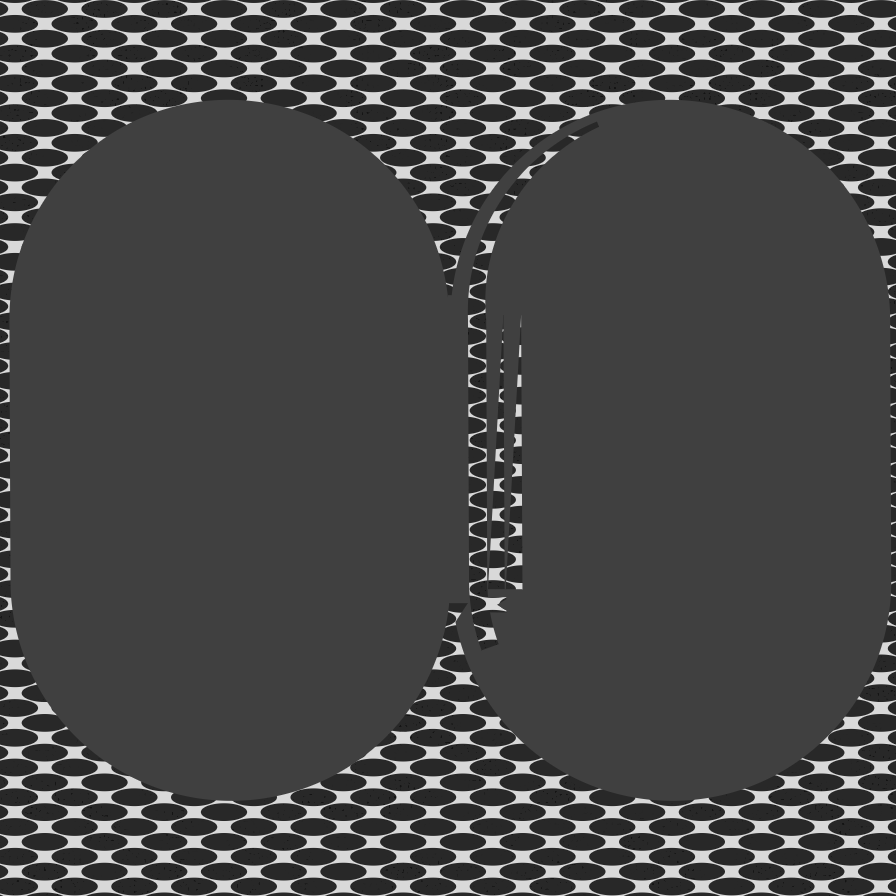
Reproduce this pattern procedurally as a WebGL 1 fragment shader.

```glsl
precision highp float;
// Two flat grey capsules over a staggered lattice of speckled dark ellipses.
// The capsules are distance fields; a curved slit, two spikes and small
// notches are carved from the right one so that the lattice shows through.
uniform vec2 u_resolution;

const vec3 PAPER = vec3(0.85);
const vec3 INK = vec3(0.155);
const vec3 GREY = vec3(0.25);

float coverage(float d) {
  return clamp(0.5 - d * u_resolution.y, 0.0, 1.0);
}

vec2 gradient(vec2 cell) {
  float h = fract(sin(dot(cell, vec2(127.1, 311.7))) * 43758.5);
  return vec2(cos(6.2832 * h), sin(6.2832 * h));
}

float gradientNoise(vec2 p) {
  vec2 i = floor(p), f = fract(p);
  vec2 u = f * f * (3.0 - 2.0 * f);
  vec2 e = vec2(1.0, 0.0);
  float low = mix(dot(gradient(i), f), dot(gradient(i + e), f - e), u.x);
  float high = mix(dot(gradient(i + e.yx), f - e.yx),
                   dot(gradient(i + 1.0), f - 1.0), u.x);
  return mix(low, high, u.y);
}

// Repeated ellipses, with the distance estimated from the field's slope
float ellipses(vec2 p) {
  vec2 period = vec2(1.0 / 15.0, 0.0332);
  vec2 radii = vec2(0.0258, 0.0099);
  vec2 q = (fract(p / period + 0.5) - 0.5) * period;
  float f = length(q / radii);
  return (f - 1.0) * f / (length(q / (radii * radii)) + 0.001);
}

// Offset from the straight spine of a capsule
vec2 spineOffset(vec2 p, float centerX) {
  vec2 q = p - vec2(centerX, 0.4974);
  q.x += q.y * 0.004;
  q.y -= clamp(q.y, -0.1458, 0.1458);
  return q;
}

// Slit that follows the left rim and narrows as it climbs
float rimSlit(vec2 q) {
  float r = length(q);
  float angle = atan(q.y, -q.x);
  float t = clamp(angle / 1.22, 0.0, 1.0);
  float band = max(r - 0.2258 - 0.0097 * t, 0.2055 + 0.0237 * t - r);
  return max(band, max(angle - 1.22, -0.35 - angle) * r);
}

// Thin spike that widens downwards from its tip
float spike(vec2 p, float tipX) {
  float t = (0.648 - p.y) / 0.3056;
  float sides = max(tipX - 0.0172 * t - p.x, p.x - tipX - 0.0015 * t);
  return max(sides, max(p.y - 0.648, 0.3424 - p.y));
}

float box(vec2 p, vec2 halfSize) {
  vec2 d = abs(p) - halfSize;
  return max(d.x, d.y);
}

void main() {
  vec2 p = gl_FragCoord.xy / u_resolution;

  // Lattice with dark specks inside the ellipses
  vec2 l = p - vec2(0.55, 0.5086);
  float dots = min(ellipses(l), ellipses(l - vec2(1.0 / 30.0, 0.0166)));
  float specks = smoothstep(0.32, 0.5, gradientNoise(p * 330.0));
  specks *= smoothstep(-0.15, 0.3, gradientNoise(p * 23.0));
  vec3 ink = INK * (1.0 - 0.5 * specks);
  vec3 color = mix(PAPER, ink, coverage(dots));

  // Capsules, with cuts in the right one
  float leftPod = length(spineOffset(p, 0.2565)) - 0.2454;
  vec2 q = spineOffset(p, 0.7487);
  float rightPod = length(q) - 0.2454;
  float cuts = min(rimSlit(q), min(spike(p, 0.5618), spike(p, 0.5816)));

  // Forked scrap below the spikes
  vec2 s = p - vec2(0.5547, 0.325);
  float scrap = max(box(s, vec2(0.0104, 0.0085)), s.x * 0.6 - abs(s.y));
  cuts = min(cuts, scrap);

  // Slanted notch where the capsules part
  vec2 n = p - vec2(0.5221, 0.3268);
  float notch = max(n.y, (n.x - n.y * 0.66) * 0.83);
  notch = max(notch, max(0.5 - p.x, 0.305 - p.y));
  rightPod = max(rightPod, -min(cuts, notch));

  // Seam joining the straight sides
  float seam = box(p - vec2(0.5026, 0.4987), vec2(0.003, 0.1719));
  float pods = min(min(leftPod, rightPod), seam);
  color = mix(color, GREY, coverage(pods));

  gl_FragColor = vec4(color, 1.0);
}
```
